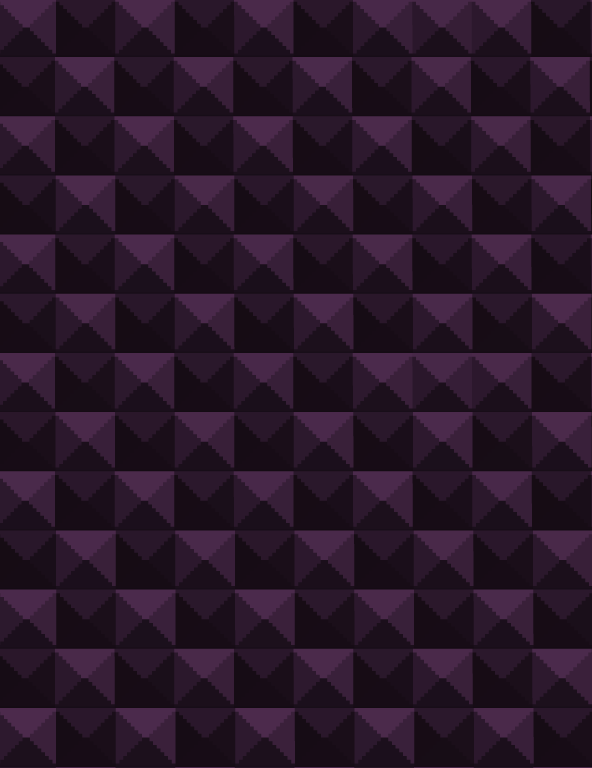
Reproduce this pattern procedurally as a WebGL 1 fragment shader.

```glsl
precision highp float;

uniform vec2 u_resolution;

float hash(vec2 p) {
  return fract(sin(dot(p, vec2(127.1, 311.7))) * 43758.5453);
}

// Colour of one pyramid face; q is measured from the apex, y pointing down.
vec3 faceColor(vec2 q, float lit) {
  if (abs(q.x) > abs(q.y)) {
    return q.x < 0.0
      ? mix(vec3(0.088, 0.047, 0.082), vec3(0.173, 0.096, 0.177), lit)
      : mix(vec3(0.102, 0.056, 0.100), vec3(0.222, 0.124, 0.224), lit);
  }
  return q.y < 0.0
    ? mix(vec3(0.165, 0.092, 0.168), vec3(0.290, 0.162, 0.292), lit)
    : mix(vec3(0.090, 0.048, 0.086), vec3(0.106, 0.060, 0.108), lit);
}

// uv spans the canvas from its top left corner.
vec3 studs(vec2 uv) {
  vec2 p = uv * vec2(9.966, 12.98) + vec2(0.07, 0.035);
  p.x -= 0.05 * uv.x * uv.y;
  p.x += 0.024 * (hash(vec2(floor(p.y), 3.0)) - 0.5);
  vec2 tile = floor(p);
  vec2 f = p - tile;

  // Checkerboard of lit and shaded studs, with two extra lit ones in column 7
  float lit = 1.0 - mod(tile.x + tile.y, 2.0);
  if (tile.x == 7.0 && mod(tile.y, 6.0) == 0.0 && tile.y < 12.0) lit = 0.9;

  // Stepped diagonals
  vec2 q = (floor(f * 16.0) + 0.5) / 16.0 - 0.5;
  vec3 color = faceColor(q, lit);

  // Slight tone change per stud and a faint seam along the lower edge
  color *= 0.975 + 0.05 * hash(tile);
  return color * (1.0 - 0.12 * step(0.975, f.y));
}

void main() {
  // 4 x 4 samples smooth the stepped edges
  vec3 sum = vec3(0.0);
  for (int j = 0; j < 4; j++) {
    for (int i = 0; i < 4; i++) {
      vec2 offset = (vec2(float(i), float(j)) + 0.5) / 4.0 - 0.5;
      vec2 uv = (gl_FragCoord.xy + offset) / u_resolution;
      sum += studs(vec2(uv.x, 1.0 - uv.y));
    }
  }
  gl_FragColor = vec4(sum / 16.0, 1.0);
}
```
